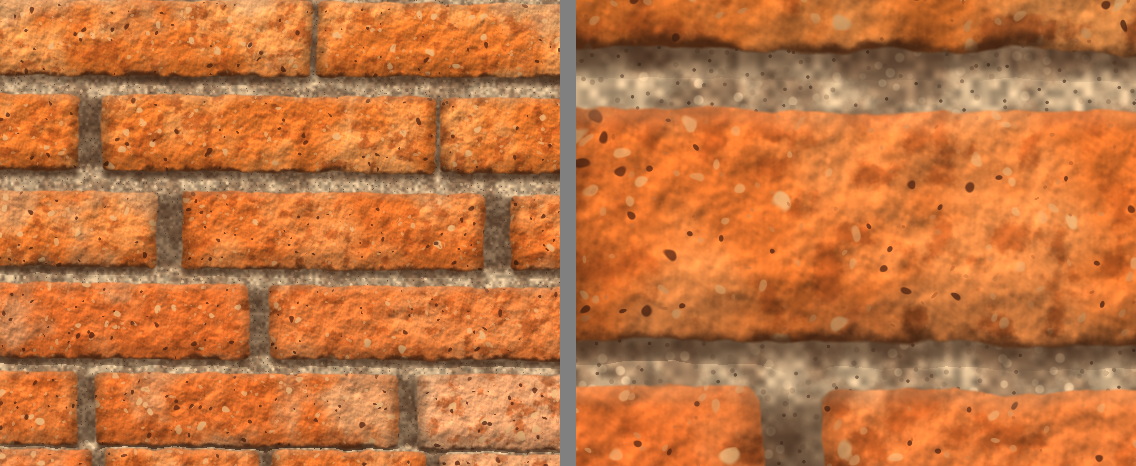
Left: the whole. Right: its middle third, enlarged.
Write a WebGL 1 fragment shader that draws this texture.

```glsl
precision highp float;
// Weathered orange brick wall with rough faces, pebble flecks and sandy mortar.
uniform vec2 u_resolution;

// Lengths are in canvas heights, with y running downward.
const int COURSES = 6;
const float HALF_HEIGHT = 0.081;
const float CORNER = 0.012;
const float TILT = 0.008;
const float EDGE_WEAR = 0.013;
const float RELIEF = 2.0;
const float SHADOW_DROP = 0.016;
const vec2 TIGHT_JOINT = vec2(1.0, 1.0);
const vec3 ORANGE = vec3(0.87, 0.45, 0.17);
const vec3 LIGHT_ORANGE = vec3(0.93, 0.58, 0.30);
const vec3 RUST = vec3(0.67, 0.30, 0.11);
const vec3 RED_CLAY = vec3(0.84, 0.38, 0.17);
const vec3 PALE_CLAY = vec3(0.91, 0.66, 0.47);
const vec3 PEBBLE = vec3(0.95, 0.74, 0.50);
const vec3 PIT = vec3(0.32, 0.14, 0.07);
const vec3 SAND = vec3(0.80, 0.68, 0.53);
const vec3 MORTAR = vec3(0.60, 0.47, 0.35);
const vec3 SHADE = vec3(0.20, 0.11, 0.06);

struct Brick { float dist; vec2 local; vec2 halfSize; vec2 id; };

float hash(vec2 p) {
  vec3 q = fract(vec3(p.xyx) * 0.1031);
  q += dot(q, q.yzx + 33.33);
  return fract((q.x + q.y) * q.z);
}
float noise(vec2 p) {
  vec2 i = floor(p), f = fract(p);
  f = f * f * (3.0 - 2.0 * f);
  return mix(mix(hash(i), hash(i + vec2(1, 0)), f.x),
             mix(hash(i + vec2(0, 1)), hash(i + vec2(1, 1)), f.x), f.y);
}
float fbm(vec2 p) {
  float sum = 0.0, amp = 0.5;
  for (int i = 0; i < 5; i++) {
    sum += amp * noise(p);
    p = mat2(1.6, 1.2, -1.2, 1.6) * p + 7.3;
    amp *= 0.5;
  }
  return sum;
}
// Scattered round flecks: x is coverage, y is a random tone.
vec2 flecks(vec2 p, float cells, float share, float size) {
  vec2 q = p * cells, best = vec2(0.0);
  for (int y = -1; y <= 1; y++) for (int x = -1; x <= 1; x++) {
    vec2 cell = floor(q) + vec2(x, y), seed = cell + cells;
    float tone = hash(seed + 83.1), radius = size * mix(0.35, 1.0, tone * tone);
    vec2 spot = cell + vec2(hash(seed), hash(seed + 41.7));
    float cover = 1.0 - smoothstep(radius * 0.6, radius, length(q - spot));
    cover *= step(hash(seed + 19.3), share);
    if (cover > best.x) best = vec2(cover, tone);
  }
  return best;
}
// Centre height, first joint, brick spacing and half joint width of a course.
vec4 courseLayout(int row) {
  if (row == 0) return vec4(0.079, 0.675, 0.70, 0.006);
  if (row == 1) return vec4(0.283, 0.194, 0.745, 0.025);
  if (row == 2) return vec4(0.490, 0.363, 0.705, 0.028);
  if (row == 3) return vec4(0.687, 0.556, 0.70, 0.022);
  if (row == 4) return vec4(0.876, 0.186, 0.69, 0.020);
  return vec4(1.045, 0.570, 0.36, 0.014);
}
float jointHalf(vec2 joint, float width) {
  return joint == TIGHT_JOINT ? width * 0.2 : width;
}
Brick nearestBrick(vec2 p) {
  Brick best = Brick(9.0, vec2(0.0), vec2(1.0), vec2(0.0));
  for (int i = 0; i < COURSES; i++) {
    vec4 course = courseLayout(i);
    vec2 id = vec2(float(i), floor((p.x - course.y) / course.z));
    float left = course.y + id.y * course.z;
    float right = left + course.z - jointHalf(id + vec2(0, 1), course.w);
    left += jointHalf(id, course.w);
    vec2 halfSize = vec2((right - left) * 0.5, HALF_HEIGHT + 0.005 * (hash(id + 9.0) - 0.5));
    vec2 local = p - vec2((left + right) * 0.5, course.x + TILT * p.x);
    vec2 q = abs(local) - halfSize + CORNER;
    float dist = length(max(q, 0.0)) + min(max(q.x, q.y), 0.0) - CORNER;
    if (dist < best.dist) best = Brick(dist, local, halfSize, id);
  }
  return best;
}
vec3 brickColor(vec2 p, Brick b) {
  vec2 s = p + b.id * 3.7 + 8.0;
  float grain = fbm(s * 48.0), drop = b.local.y / b.halfSize.y;
  // Clay tint, redder in low courses and paler at lower right.
  vec3 color = mix(ORANGE, LIGHT_ORANGE, smoothstep(0.38, 0.65, fbm(s * 9.0)));
  color = mix(color, RED_CLAY, smoothstep(1.0, 3.0, b.id.x) * mix(0.2, 0.55, hash(b.id)));
  float pale = smoothstep(2.0, 4.0, b.id.x) * smoothstep(0.7, 1.2, p.x - b.local.x);
  color = mix(color, PALE_CLAY, 0.8 * pale);
  color = mix(color, RUST, 0.65 * smoothstep(0.48, 0.70, grain));
  color = mix(color, SAND, 0.45 * smoothstep(0.52, 0.72, fbm(s * 7.0 + 31.0)));
  // Chipped relief lit from above, then pebbles, grit and pits.
  float slope = fbm((s + vec2(0.002, 0.004)) * 32.0) - fbm(s * 32.0);
  color *= clamp(1.03 + RELIEF * slope, 0.5, 1.35);
  vec2 bent = s + 0.009 * vec2(noise(s * 75.0), noise(s * 75.0 + 20.0));
  vec2 stone = flecks(bent, 32.0, 0.32, 0.34), grit = flecks(bent, 85.0, 0.28, 0.40);
  color = mix(color, PEBBLE, stone.x * mix(0.35, 0.85, stone.y));
  color = mix(color, mix(RUST, PEBBLE, grit.y), grit.x * 0.55);
  color = mix(color, PIT, flecks(bent + 5.0, 40.0, 0.24, 0.27).x * 0.75);
  // Shaded ends, dusty top and ragged dark underside.
  color *= mix(0.72, 1.0, smoothstep(0.0, 0.03, b.halfSize.x - abs(b.local.x)));
  color = mix(PALE_CLAY, color, mix(0.7, 1.0, smoothstep(-0.98, -0.75, drop)));
  color *= 1.0 - 0.22 * smoothstep(0.25, 0.9, drop);
  return mix(color, SHADE, 0.75 * smoothstep(0.86, 1.0, drop + 0.25 * (grain - 0.5)));
}
vec3 mortarColor(vec2 p, Brick b) {
  vec3 color = mix(MORTAR, SAND, smoothstep(0.32, 0.65, fbm(p * 40.0)));
  vec2 grit = flecks(p, 110.0, 0.65, 0.48);
  color = mix(color, mix(SHADE, SAND * 1.15, grit.y), grit.x * 0.6);
  color *= 0.75 + 0.5 * noise(p * 150.0);
  // Shadow below courses and depth inside upright joints.
  float above = nearestBrick(p - vec2(0.0, SHADOW_DROP)).dist;
  float shadow = step(0.0, b.local.y) * (1.0 - smoothstep(-0.012, 0.010, above));
  shadow *= mix(0.5, 1.0, noise(p * vec2(3.0, 6.0) + 4.0));
  float upright = 1.0 - smoothstep(0.8, 1.05, abs(b.local.y) / b.halfSize.y);
  return mix(color, SHADE, max(0.85 * shadow, 0.5 * upright));
}
void main() {
  vec2 p = vec2(gl_FragCoord.x, u_resolution.y - gl_FragCoord.y) / u_resolution.y;
  vec2 wear = vec2(fbm(p * 24.0), fbm(p * 24.0 + 50.0)) - 0.48;
  Brick brick = nearestBrick(p + EDGE_WEAR * wear);
  float soft = 0.001 + 0.7 / u_resolution.y;
  float cover = 1.0 - smoothstep(-soft, soft, brick.dist);
  gl_FragColor = vec4(mix(mortarColor(p, brick), brickColor(p, brick), cover), 1.0);
}
```
